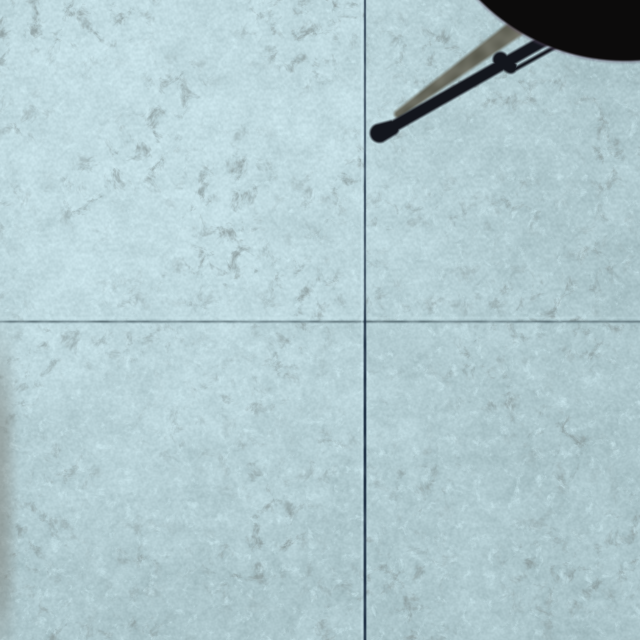
Reproduce this texture procedurally as a three.js fragment shader.

```glsl
// Pale blue mottled floor tiles with thin joints, and a dark stool seat with its leg at the upper right.
varying vec2 vUv;

const vec2 JOINT_CROSS = vec2(0.5703, 0.4974);
const float TILE_PITCH = 0.62;
const float EDGE = 0.0016;

const vec3 TILE_LIGHT = vec3(0.775, 0.875, 0.900);
const vec3 TILE_SHADE = vec3(0.630, 0.730, 0.750);
const vec3 SPECK = vec3(0.535, 0.595, 0.600);
const vec3 FLECK = vec3(0.810, 0.915, 0.940);
const vec3 WARM_SHADOW = vec3(0.450, 0.450, 0.420);
const vec3 JOINT_NAVY = vec3(0.110, 0.180, 0.260);
const vec3 JOINT_GREY = vec3(0.320, 0.400, 0.430);
const vec3 SEAT_BLACK = vec3(0.048, 0.042, 0.043);
const vec3 LEG_BLACK = vec3(0.075, 0.085, 0.115);
const vec3 LEG_OLIVE = vec3(0.400, 0.405, 0.360);
const vec3 RIM_VIOLET = vec3(0.380, 0.320, 0.420);

vec2 hash2(vec2 p) {
  p = vec2(dot(p, vec2(127.1, 311.7)), dot(p, vec2(269.5, 183.3)));
  return fract(sin(p) * 43758.55);
}

vec2 gradientAt(vec2 cell) {
  float angle = 6.28318 * hash2(cell).x;
  return vec2(cos(angle), sin(angle));
}

float gradientNoise(vec2 p) {
  vec2 i = floor(p);
  vec2 f = fract(p);
  vec2 u = f * f * f * (f * (f * 6.0 - 15.0) + 10.0);
  vec2 e = vec2(1.0, 0.0);
  float low = mix(dot(gradientAt(i), f), dot(gradientAt(i + e), f - e), u.x);
  float high = mix(dot(gradientAt(i + e.yx), f - e.yx), dot(gradientAt(i + 1.0), f - 1.0), u.x);
  return mix(low, high, u.y);
}

float fbm(vec2 p) {
  float sum = 0.0;
  float gain = 1.0;
  for (int i = 0; i < 4; i++) {
    sum += gain * gradientNoise(p);
    p = mat2(1.6, 1.2, -1.2, 1.6) * p + 7.3;
    gain *= 0.6;
  }
  return sum;
}

float fill(float d, float soft) {
  return 1.0 - smoothstep(-soft, soft, d);
}

// Distance to a capsule whose radius changes from ra to rb
float capsule(vec2 p, vec2 a, vec2 b, float ra, float rb) {
  vec2 ab = b - a;
  float t = clamp(dot(p - a, ab) / dot(ab, ab), 0.0, 1.0);
  return length(p - a - ab * t) - mix(ra, rb, t);
}

// Stone with soft clustered specks and pale flecks, different in each tile
vec3 stone(vec2 uv, vec2 tile) {
  vec2 p = uv + 13.0 * hash2(tile + 3.0);
  vec2 warp = vec2(gradientNoise(p * 30.0), gradientNoise(p * 30.0 + 31.0));
  vec2 q = p + 0.010 * warp;

  float light = 1.0 - smoothstep(0.1, 0.85, distance(uv, vec2(0.22, 0.76)));
  float cloud = 0.22 * gradientNoise(p * 7.0) + 0.26 * fbm(q * 26.0);
  vec3 color = mix(TILE_SHADE, TILE_LIGHT, clamp(0.30 + 0.60 * light + cloud, 0.0, 1.1));

  float cluster = smoothstep(-0.35, 0.40, gradientNoise(p * 8.0 + 5.0));
  float speck = smoothstep(0.0, 0.95, fbm(q * 38.0 + 11.0)) * cluster;
  float fleck = smoothstep(0.1, 1.0, fbm(q * 52.0 + 53.0));
  color = mix(color, SPECK, 0.80 * speck);
  color = mix(color, FLECK, 0.60 * fleck);
  return color + 0.040 * gradientNoise(p * 130.0) + 0.030 * gradientNoise(p * 230.0);
}

// Navy upright joint with a pale left lip, and a softer grey level joint
vec3 addJoints(vec3 color, vec2 uv, vec2 offset) {
  float wear = gradientNoise(uv * 45.0);
  float upper = smoothstep(0.45, 0.55, uv.y);
  float lip = fill(abs(offset.x + 0.0048) - 0.0010, 0.0020);
  float upright = fill(abs(offset.x) - mix(0.0020, 0.0015, upper), EDGE);
  float level = fill(abs(offset.y) - 0.0014, 0.0026);
  float levelLip = fill(abs(offset.y - 0.006) - 0.001, 0.003);
  color = mix(color, FLECK, 0.35 * levelLip);
  color = mix(color, JOINT_GREY, level * clamp(0.78 + 0.5 * wear, 0.0, 1.0));
  color = mix(color, FLECK, lip * mix(0.45, 0.75, upper));
  return mix(color, JOINT_NAVY, upright * clamp(mix(0.95, 0.82, upper) + 0.2 * wear, 0.0, 1.0));
}

// Olive inner leg, dark outer leg with foot and bracket, then the round seat
vec3 addStool(vec3 color, vec2 uv) {
  float olive = capsule(uv, vec2(0.622, 0.822), vec2(0.805, 0.955), 0.006, 0.014);
  float leg = capsule(uv, vec2(0.598, 0.793), vec2(0.860, 0.942), 0.009, 0.009);
  float foot = capsule(uv, vec2(0.593, 0.792), vec2(0.612, 0.800), 0.015, 0.012);
  float bracket = capsule(uv, vec2(0.782, 0.907), vec2(0.798, 0.895), 0.012, 0.010);
  float rod = capsule(uv, vec2(0.798, 0.888), vec2(0.870, 0.928), 0.003, 0.003);
  float seat = length(uv - vec2(0.977, 1.225)) - 0.320;
  color = mix(color, LEG_OLIVE + 0.12 * gradientNoise(uv * 40.0), fill(olive, 0.004));
  color = mix(color, LEG_BLACK, fill(min(min(leg, foot), min(bracket, rod)), 0.003));
  color = mix(color, RIM_VIOLET, 0.5 * fill(seat - 0.003, 0.004));
  return mix(color, SEAT_BLACK, fill(seat, 0.0025));
}

void main() {
  vec2 grid = (vUv - JOINT_CROSS) / TILE_PITCH;
  vec2 offset = (fract(grid + 0.5) - 0.5) * TILE_PITCH;
  vec3 color = stone(vUv, floor(grid));
  color = addJoints(color, vUv, offset);
  float shadow = (1.0 - smoothstep(0.0, 0.035, vUv.x)) * (1.0 - smoothstep(0.08, 0.32, abs(vUv.y - 0.22)));
  color = mix(color, WARM_SHADOW, 0.45 * shadow);
  gl_FragColor = vec4(addStool(color, vUv), 1.0);
}
```
